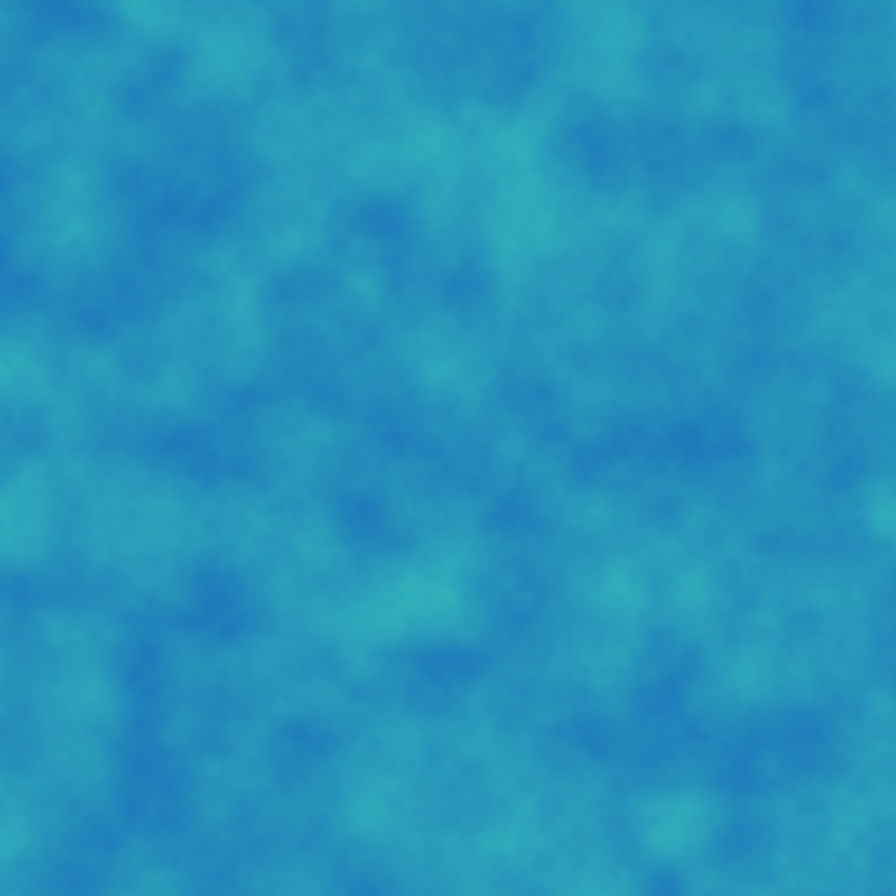
Write a Shadertoy shader that draws this texture.

```glsl
// Soft cloudy water: blue and teal patches of fractal value noise.

// Integer hash of a lattice cell, giving a value from 0 to 1
float cellHash(ivec2 cell) {
    uvec2 q = uvec2(cell) * uvec2(1597u, 3571u);
    uint h = (q.x ^ (q.y << 7)) + 7919u;
    h = (h ^ (h >> 16)) * 73244475u;
    h = (h ^ (h >> 15)) * 40503u;
    h = (h ^ (h >> 16)) * 73244475u;
    return float((h ^ (h >> 16)) & 65535u) / 65535.0;
}

// Smoothly blended lattice values
float valueNoise(vec2 p) {
    ivec2 cell = ivec2(floor(p));
    vec2 blend = smoothstep(0.0, 1.0, fract(p));
    float lower = mix(cellHash(cell), cellHash(cell + ivec2(1, 0)), blend.x);
    float upper = mix(cellHash(cell + ivec2(0, 1)), cellHash(cell + ivec2(1, 1)), blend.x);
    return mix(lower, upper, blend.y);
}

// Six octaves, each half as large and half as strong as the last
float cloudNoise(vec2 p) {
    float sum = 0.0, total = 0.0, strength = 0.5;
    for (int octave = 0; octave < 6; octave++) {
        sum += strength * valueNoise(p);
        total += strength;
        strength *= 0.5;
        p = p * 2.0 + vec2(17.3, 41.7);
    }
    return sum / total;
}

void mainImage(out vec4 fragColor, in vec2 fragCoord) {
    vec2 uv = fragCoord / iResolution.y;
    float cloud = cloudNoise(uv * 12.0 + 5.0);

    // Deep blue in the hollows, teal on the crests
    vec3 deepBlue = vec3(0.10, 0.43, 0.73);
    vec3 teal = vec3(0.20, 0.73, 0.73);
    fragColor = vec4(mix(deepBlue, teal, cloud), 1.0);
}
```
